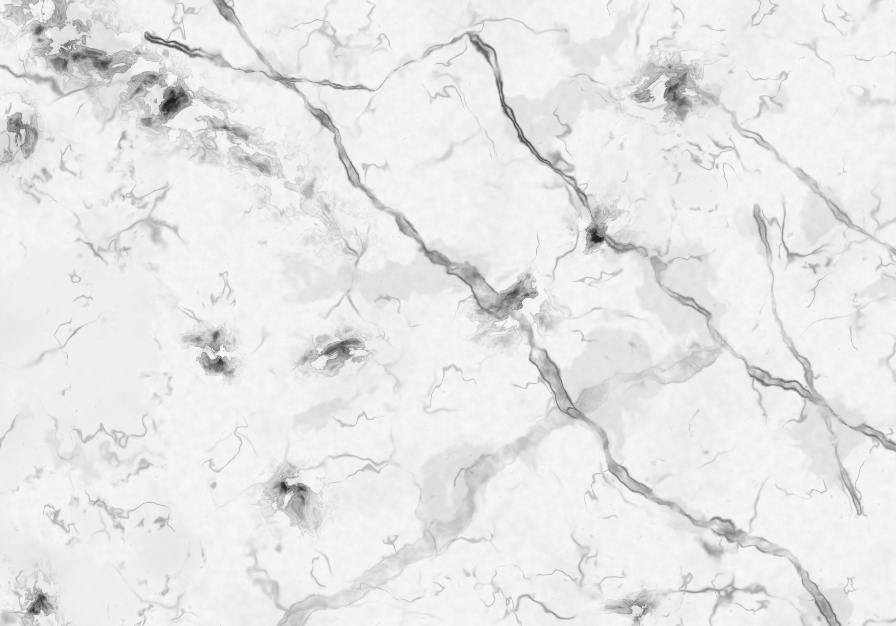
Write a Shadertoy shader that draws this texture.

```glsl
const float STONE_WHITE = 0.955;
const float VEIN_BLACK = 0.14;
const float WARP_AMOUNT = 0.052;
const float RIM_WIDTH = 0.0026;
const float CRACK_WIDTH = 0.0030;
const float HALO_REACH = 0.045;
const float GRIME_SCALE = 24.0;
const float GRAIN_SCALE = 58.0;
const float GRAIN_DEPTH = 0.028;

// Vein segments: start xy, end xy, in canvas heights
const int VEINS = 12;
const vec4 VEIN_PATH[VEINS] = vec4[](
    vec4(0.33, 1.02, 0.72, 0.57), vec4(0.72, 0.57, 0.93, 0.34), vec4(0.93, 0.34, 1.36, 0.00),
    vec4(0.23, 0.95, 0.62, 0.85), vec4(0.62, 0.85, 0.76, 0.93), vec4(0.76, 0.93, 0.94, 0.64),
    vec4(0.94, 0.64, 1.16, 0.47), vec4(1.16, 0.47, 1.44, 0.27), vec4(1.16, 0.47, 0.93, 0.34),
    vec4(0.93, 0.34, 0.46, 0.00), vec4(1.04, 0.90, 1.44, 0.59), vec4(1.20, 0.66, 1.39, 0.18));
// Half width and darkness of each segment
const vec2 VEIN_STYLE[VEINS] = vec2[](
    vec2(0.007, 0.75), vec2(0.012, 0.70), vec2(0.010, 0.65), vec2(0.002, 0.95),
    vec2(0.002, 0.80), vec2(0.003, 0.90), vec2(0.003, 0.70), vec2(0.005, 0.75),
    vec2(0.014, 0.24), vec2(0.018, 0.25), vec2(0.004, 0.50), vec2(0.004, 0.50));
// Grime patches: centre and radius
const int PATCHES = 11;
const vec3 GRIME_PATCH[PATCHES] = vec3[](
    vec3(0.53, 0.45, 0.07), vec3(0.48, 0.20, 0.08), vec3(0.10, 0.93, 0.10), vec3(0.28, 0.84, 0.10),
    vec3(0.93, 0.64, 0.08), vec3(0.82, 0.49, 0.10), vec3(0.02, 0.78, 0.08), vec3(0.04, 0.03, 0.08),
    vec3(1.07, 0.85, 0.10), vec3(0.34, 0.46, 0.08), vec3(1.00, 0.04, 0.06));

vec2 gradientAt(vec2 cell) {
    vec3 q = fract(vec3(cell.xyx) * vec3(0.1031, 0.1030, 0.0973));
    q += dot(q, q.yzx + 33.33);
    float angle = 6.2832 * fract((q.x + q.y) * q.z);
    return vec2(cos(angle), sin(angle));
}

float gradientNoise(vec2 p) {
    vec2 i = floor(p), f = fract(p), e = vec2(0.0, 1.0);
    vec2 u = f * f * f * (f * (f * 6.0 - 15.0) + 10.0);
    float a = dot(gradientAt(i), f), b = dot(gradientAt(i + e.yx), f - e.yx);
    float c = dot(gradientAt(i + e.xy), f - e.xy), d = dot(gradientAt(i + e.yy), f - e.yy);
    return mix(mix(a, b, u.x), mix(c, d, u.x), u.y);
}

float fbm(vec2 p) {
    float sum = 0.0, amplitude = 1.0;
    for (int i = 0; i < 5; i++) {
        p = mat2(1.6, 1.2, -1.2, 1.6) * p + 7.3;
        sum += amplitude * gradientNoise(p * 0.5);
        amplitude *= 0.55;
    }
    return sum;
}

float bell(float x, float width) { return exp(-x * x / (width * width)); }

float segmentDistance(vec2 p, vec4 s) {
    vec2 along = s.zw - s.xy, rel = p - s.xy;
    return length(rel - along * clamp(dot(rel, along) / dot(along, along), 0.0, 1.0));
}

// Approximate distance to the nearest Voronoi border
float borderDistance(vec2 p) {
    float first = 9.0, second = 9.0;
    for (int k = 0; k < 9; k++) {
        vec2 c = floor(p) + vec2(k % 3, k / 3) - 1.0;
        float d = length(c + 0.5 + 0.4 * gradientAt(c) - p);
        second = min(second, max(first, d));
        first = min(first, d);
    }
    return 0.5 * (second - first);
}

void mainImage(out vec4 fragColor, in vec2 fragCoord) {
    vec2 p = fragCoord / iResolution.y;
    float lineWidth = max(CRACK_WIDTH, 0.8 / iResolution.y);
    vec2 warp = WARP_AMOUNT * vec2(fbm(p * 3.5), fbm(p * 3.5 + 17.0));
    vec2 q = p + warp;
    float drift = fbm(p * 2.4 + 5.0);
    float mottle = fbm(q * 36.0 + 31.0);
    float wear = smoothstep(-0.4, 0.45, fbm(p * 10.0 + 41.0));

    // Major veins: crumbly body, broken dark rims, pale halo
    float ink = 0.0, halo = 0.0;
    for (int i = 0; i < VEINS; i++) {
        float d = segmentDistance(q, VEIN_PATH[i]);
        float ragged = d + 0.004 * mottle;
        float width = VEIN_STYLE[i].x * (0.5 + 0.9 * wear);
        float body = smoothstep(width + 0.0015, width * 0.6, ragged) * (0.36 + 0.5 * mottle);
        float rim = bell(ragged - width * 0.8, RIM_WIDTH) * (0.1 + 0.7 * wear);
        ink = max(ink, VEIN_STYLE[i].y * max(body, rim));
        halo = max(halo, exp(-d / HALO_REACH));
    }

    // Fine cracks and ragged filaments that fade in and out
    vec2 jagged = p + 1.9 * warp + 0.004 * mottle;
    float cracks = bell(borderDistance(jagged * 3.4) / 3.4, lineWidth) * smoothstep(-0.1, 0.4, drift);
    cracks += 0.6 * bell(borderDistance(jagged * 6.5) / 6.5, lineWidth) * smoothstep(0.1, -0.4, drift);
    float filament = bell(fbm(q * 5.0 + 61.0), 0.022) * smoothstep(0.35, 0.9, wear);
    ink = max(ink, max(0.42 * cracks * wear, 0.24 * filament));

    // Crumbly grime along the upper left band and in patches
    float band = min(segmentDistance(q, vec4(0.0, 1.02, 0.28, 0.84)),
                     segmentDistance(q, vec4(0.28, 0.84, 0.57, 0.63)));
    float grime = 0.8 * smoothstep(0.10, 0.0, band) * smoothstep(0.8, 0.2, p.x);
    for (int i = 0; i < PATCHES; i++)
        grime = max(grime, smoothstep(GRIME_PATCH[i].z, 0.0, length(q - GRIME_PATCH[i].xy)));
    float crumbs = fbm(q * GRIME_SCALE + 3.0);
    float flecks = smoothstep(0.0, 0.75, crumbs + 0.35 * grime - 0.12) * (0.85 + 0.6 * mottle);
    ink = max(ink, grime * (flecks + 0.35 * bell(crumbs, 0.08)));

    // Milky basins with broken grey borders, ragged veils near veins
    float basin = max(0.5 - 1.7 * length((p - vec2(0.06, 0.32)) * vec2(1.2, 0.75)),
                      0.3 - 2.8 * length(p - vec2(1.14, 0.68)));
    float edge = basin + 0.6 * fbm(p * 5.0 + 11.0) - 0.08;
    float cloud = smoothstep(-0.02, 0.12, edge);
    ink = max(ink, 0.36 * bell(edge, 0.025) * wear * smoothstep(-0.2, 0.3, mottle));
    float veil = smoothstep(0.0, 0.16, fbm(q * 6.0 + 23.0) + 0.55 * max(halo, grime) - 0.42);
    float haze = 0.02 * cloud + 0.075 * veil + 0.03 * smoothstep(-0.1, 0.5, fbm(p * 6.0 + 53.0));

    // Stone grain with sparse dark pits
    float grain = fbm(p * GRAIN_SCALE);
    float pits = 0.12 * smoothstep(0.42, 0.85, grain) * wear;
    float tone = mix(STONE_WHITE, VEIN_BLACK, clamp(ink + haze + pits, 0.0, 1.0));
    tone += GRAIN_DEPTH * grain * (1.0 - 0.7 * cloud);
    fragColor = vec4(vec3(clamp(tone, 0.0, 1.0)), 1.0);
}
```
